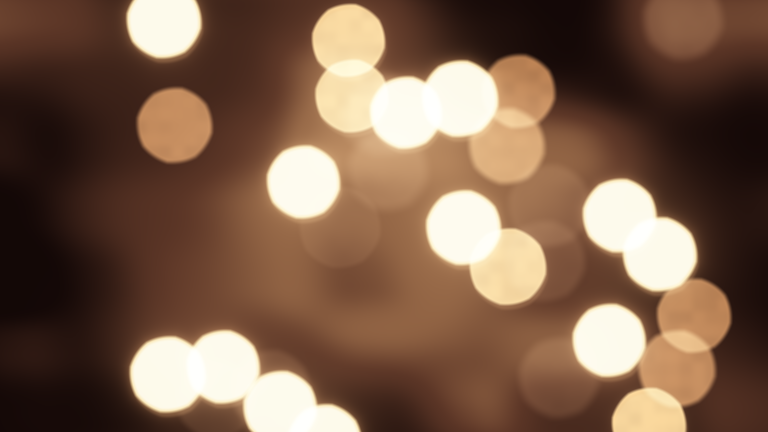
Give the GLSL for this background, as a Shadertoy shader.

```glsl
// Warm out-of-focus lights over a dim brown, softly blurred backdrop.
// The backdrop is tinted value noise under a broad glow; the lights are rounded
// octagons scattered by a low-discrepancy sequence and blended as light (screen).

const int WHITE_END = 12;           // lights below this index are white
const int CREAM_END = 16;           // then cream
const int AMBER_END = 21;           // then amber
const int LIGHT_COUNT = 30;         // the rest are faint
const float RADIUS = 0.086;         // in canvas heights
const float EDGE = 0.0048;          // half width of a light's soft edge
const float ROUNDNESS = 0.76;       // 1 = circle, 0 = octagon
const float JITTER = 0.12;
const float PAIR_SPACING = 1.5;     // companion distance in radii
const float LEFT_BOUND = 0.17;      // keeps the dark left side sparse
const vec2 GLOW_CENTRE = vec2(0.59, 0.40);
const vec2 GLOW_SIZE = vec2(0.42, 0.50);
const vec2 NOISE_SCALE = vec2(2.3, 3.1);

const vec3 SHADOW = vec3(0.075, 0.03, 0.025);
const vec3 BROWN = vec3(0.36, 0.21, 0.15);
const vec3 TAN = vec3(0.57, 0.39, 0.265);
const vec3 SAND = vec3(0.79, 0.59, 0.41);
const vec3 WHITE_LIGHT = vec3(0.98, 0.965, 0.89);
const vec3 RIM_LIGHT = vec3(0.97, 0.84, 0.57);
const vec3 CREAM_LIGHT = vec3(0.95, 0.77, 0.51);
const vec3 AMBER_LIGHT = vec3(0.70, 0.48, 0.30);
const vec3 FAINT_LIGHT = vec3(0.19, 0.13, 0.09);

// Integer hash: two values in 0..1 from a lattice point
vec2 hash2(ivec2 p) {
    uvec2 v = uvec2(p) * 1664525u + 1013904223u;
    v.x += v.y * 1664525u;
    v.y += v.x * 1664525u;
    v ^= v >> 16u;
    v.x += v.y * 1664525u;
    v.y += v.x * 1664525u;
    v ^= v >> 16u;
    return vec2(v >> 8u) / 16777216.0;
}

float valueNoise(vec2 p) {
    ivec2 cell = ivec2(floor(p));
    vec2 f = fract(p);
    f = f * f * f * (f * (f * 6.0 - 15.0) + 10.0);
    float low = mix(hash2(cell).x, hash2(cell + ivec2(1, 0)).x, f.x);
    float high = mix(hash2(cell + ivec2(0, 1)).x, hash2(cell + ivec2(1, 1)).x, f.x);
    return mix(low, high, f.y);
}

vec3 screenBlend(vec3 base, vec3 light) {
    return 1.0 - (1.0 - base) * (1.0 - light);
}

// Blurred backdrop: broad glow plus two octaves of cloudy noise
vec3 backdrop(vec2 p, float aspect) {
    vec2 q = (p / vec2(aspect, 1.0) - GLOW_CENTRE) / GLOW_SIZE;
    vec2 s = p * NOISE_SCALE + vec2(0.35 * p.y, 0.0) + 7.0;
    float cloud = 0.66 * valueNoise(s) + 0.34 * valueNoise(s * 2.1 + 19.0);
    float tone = 0.10 + 0.56 * exp(-dot(q, q)) + 1.0 * (cloud - 0.5);
    vec3 col = mix(SHADOW, BROWN, smoothstep(0.0, 0.52, tone));
    col = mix(col, TAN, smoothstep(0.44, 0.72, tone));
    return mix(col, SAND, smoothstep(0.70, 0.98, tone));
}

// Every third light sits beside the one before it, forming pairs
vec2 lightCentre(int i, float aspect) {
    bool paired = i % 3 == 2;
    int k = paired ? i - 1 : i;
    vec2 spread = fract(0.5 + float(k) * vec2(0.7549, 0.5698));
    vec2 c = mix(vec2(LEFT_BOUND, -0.02), vec2(1.02), spread) * vec2(aspect, 1.0);
    c += JITTER * (hash2(ivec2(k, 41)) - 0.5);
    float turn = 6.2832 * hash2(ivec2(i, 73)).x;
    return paired ? c + PAIR_SPACING * RADIUS * vec2(cos(turn), sin(turn)) : c;
}

// Approximate signed distance to a rounded octagonal aperture
float apertureDistance(vec2 p, float radius) {
    const float sector = 0.785398;
    float r = length(p);
    float a = mod(atan(p.y, p.x + 1e-6) + 0.2, sector) - 0.5 * sector;
    return r * mix(cos(a) * 1.03, 1.0, ROUNDNESS) - radius;
}

float coverage(float d, float edge) {
    return 1.0 - smoothstep(-edge, edge, d);
}

void mainImage(out vec4 fragColor, in vec2 fragCoord) {
    vec2 p = fragCoord / iResolution.y;
    float aspect = iResolution.x / iResolution.y;
    float edge = max(EDGE, 0.8 / iResolution.y);
    vec3 col = backdrop(p, aspect);
    float mottle = 0.92 + 0.10 * valueNoise(p * 34.0);

    // Draw faint lights first and white ones last
    for (int i = LIGHT_COUNT - 1; i >= 0; i--) {
        bool white = i < WHITE_END, cream = i < CREAM_END, amber = i < AMBER_END;
        vec2 rnd = hash2(ivec2(i, 11));
        vec2 q = p - lightCentre(i, aspect);
        float radius = RADIUS * (0.97 + 0.06 * rnd.x) * (amber ? 1.0 : 1.06);
        float d = apertureDistance(q, radius);
        float soft = edge * (cream ? 1.0 : amber ? 1.3 + rnd.y : 1.6 + 3.0 * rnd.y);

        // Disc body, with a warm rim on the brightest lights
        vec3 tint = cream ? CREAM_LIGHT : amber ? AMBER_LIGHT : FAINT_LIGHT * (0.5 + 0.8 * rnd.y);
        float rim = smoothstep(-0.012, 0.001, d);
        tint = white ? mix(WHITE_LIGHT, RIM_LIGHT, rim) : tint * (mottle + 0.06 * rim);
        vec3 light = tint * coverage(d, soft);

        // Halo and displaced lens ghost around the strong lights
        if (cream) {
            float outside = max(d, 0.0);
            float halo = 0.34 * exp(-outside / 0.011) + 0.15 * exp(-outside / 0.06);
            col = screenBlend(col, AMBER_LIGHT * halo * (white ? 1.0 : 0.4));
            float ghost = apertureDistance(q + vec2(-0.004, 0.011), radius);
            col = screenBlend(col, AMBER_LIGHT * 0.25 * coverage(ghost, soft));
        }
        col = screenBlend(col, light);
    }
    fragColor = vec4(col, 1.0);
}
```
